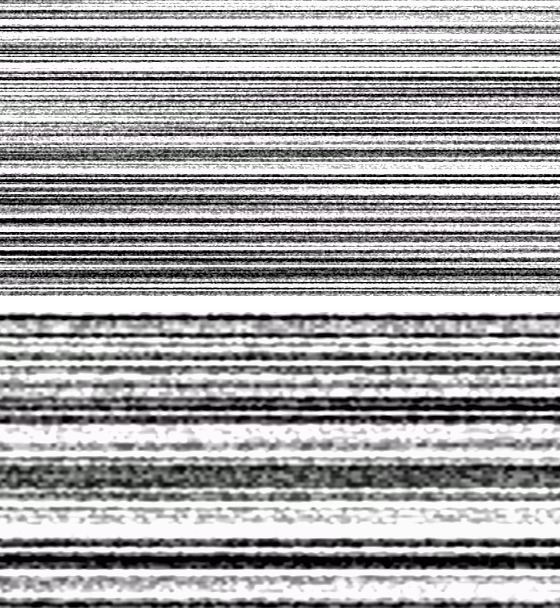
Top: the whole. Bottom: its middle third, enlarged.
A WebGL 1 fragment shader for this texture:

```glsl
precision highp float;
// Horizontal streaks in black, grey and white, like brushed metal.
// Layers of stretched value noise set the bands and hairlines, fine speckle
// roughens the greys, and clipping at both ends gives the hard contrast.

uniform vec2 u_resolution;

// Sine-free hash of a lattice point to 0..1
float hash(vec2 p) {
  vec3 q = fract(vec3(p.xyx) * 0.1031);
  q += dot(q, q.yzx + 33.33);
  return fract((q.x + q.y) * q.z);
}

// 1D noise along one row; each row is shifted so no vertical seams line up
float rowNoise(float x, float row) {
  x += 40.0 * hash(vec2(row, 7.0));
  float cell = floor(x);
  float blend = smoothstep(0.0, 1.0, x - cell);
  return mix(hash(vec2(cell, row)), hash(vec2(cell + 1.0, row)), blend);
}

// Smooth noise centred on zero, blended between neighbouring rows
float streaks(vec2 p, float seed) {
  float y = p.y + seed;
  float row = floor(y);
  float blend = smoothstep(0.0, 1.0, y - row);
  return mix(rowNoise(p.x, row), rowNoise(p.x, row + 1.0), blend) - 0.5;
}

void main() {
  vec2 p = gl_FragCoord.xy / u_resolution.y;

  // Broad bands, narrow bands and hairlines
  float tone = 0.685;
  tone += 0.22 * streaks(p * vec2(0.35, 34.0), 52.3);
  tone += 0.82 * streaks(p * vec2(0.35, 92.0), 237.6);
  tone += 1.5 * streaks(p * vec2(0.45, 195.0), 611.2);

  // Speckle, slightly longer than it is tall
  tone += 0.55 * streaks(p * vec2(170.0, 225.0), 923.7);

  // Clip the contrast, then add a faint green to violet drift
  float drift = 0.03 * streaks(p * vec2(0.5, 14.0), 1301.4);
  vec3 color = vec3(clamp(tone, 0.01, 0.985)) + drift * vec3(0.6, -0.6, 0.6);
  gl_FragColor = vec4(clamp(color, 0.0, 1.0), 1.0);
}
```
